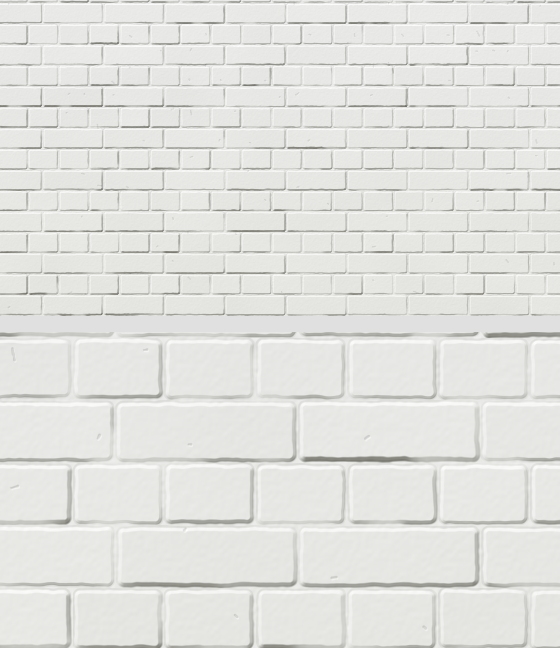
Top: the whole. Bottom: its middle third, enlarged.
Write a WebGL 1 fragment shader that draws this texture.

```glsl
precision highp float;
// White painted brick wall: alternating courses of long and short bricks, lit from the upper left.

uniform vec2 u_resolution;

// Lengths are fractions of the canvas height.
#define COURSE 0.06597
#define COURSE_START 0.001
#define LONG_BRICK 0.1927
#define LONG_START 0.1343
#define SHORT_START 0.0891
#define HALF_JOINT 0.0034
#define CORNER 0.0055
#define WOBBLE 0.0017
#define GRAIN 0.032
#define PAINT vec3(0.902, 0.902, 0.892)
#define SHADE_TINT vec3(0.97, 0.985, 1.03)
#define SHADOW_DIR vec2(0.5, -0.866)

float hash(vec2 p) {
  vec3 q = fract(p.xyx * 0.1031);
  q += dot(q, q.yzx + 33.33);
  return fract((q.x + q.y) * q.z);
}

float noise(vec2 p) {
  vec2 i = floor(p), f = fract(p);
  f *= f * (3.0 - 2.0 * f);
  return mix(mix(hash(i), hash(i + vec2(1.0, 0.0)), f.x),
             mix(hash(i + vec2(0.0, 1.0)), hash(i + vec2(1.0, 1.0)), f.x), f.y);
}

float roundBox(vec2 p, vec2 halfSize, float radius) {
  vec2 q = abs(p) - halfSize + radius;
  return length(max(q, 0.0)) + min(max(q.x, q.y), 0.0) - radius;
}

// Soft line around distance zero
float ridge(float d, float width) {
  return 1.0 - smoothstep(0.35 * width, width, abs(d));
}

// Rough plaster height
float plaster(vec2 p) {
  return 0.6 * noise(p * 210.0) + 0.4 * noise(p * 95.0 + 17.0);
}

// Sparse short nicks, one candidate per square cell
float nicks(vec2 p, float pixel) {
  const float cell = 0.048;
  vec2 id = floor(p / cell);
  float angle = 6.2832 * hash(id + 31.0);
  vec2 axis = vec2(cos(angle), sin(angle));
  vec2 center = (0.35 + 0.3 * vec2(hash(id + 5.0), hash(id + 11.0))) * cell;
  vec2 q = p - id * cell - center;
  float reach = mix(0.001, 0.009, pow(hash(id + 23.0), 3.0));
  float along = dot(q, axis);
  float d = length(q - axis * clamp(along, -reach, reach));
  d += 0.0012 * (noise(p * 300.0) - 0.5);
  return step(0.9, hash(id + 71.0)) * (1.0 - smoothstep(0.0004, 0.0011 + pixel, d));
}

void main() {
  float pixel = 1.0 / u_resolution.y;
  vec2 p = gl_FragCoord.xy * pixel;

  // Brick cell: even courses are long, odd courses are short
  float row = floor((p.y - COURSE_START) / COURSE);
  float isShort = mod(row, 2.0);
  vec2 cell = vec2(LONG_BRICK * mix(1.0, 0.5, isShort), COURSE);
  vec2 start = vec2(mix(LONG_START, SHORT_START, isShort), COURSE_START);
  vec2 id = vec2(floor((p.x - start.x) / cell.x), row);
  vec2 seed = id + vec2(40.0, 60.0);
  vec2 q = p - start - (id + 0.5) * cell;

  // Uneven brick outline
  q += 0.0012 * (vec2(hash(seed + 3.0), hash(seed + 7.0)) - 0.5);
  vec2 halfSize = 0.5 * cell - HALF_JOINT;
  float rough = noise(p * 65.0) + 0.5 * noise(p * 170.0) - 0.75;
  float d = roundBox(q, halfSize, CORNER) + WOBBLE * rough;

  // Slope of the outline along the shadow direction
  vec2 stepDir = 0.0015 * SHADOW_DIR;
  float facing = (roundBox(q + stepDir, halfSize, CORNER)
                - roundBox(q - stepDir, halfSize, CORNER)) / 0.003;

  // Depth of each brick's shadow, fading where paint fills the joint
  float depth = pow(hash(seed + 19.0), 2.0);
  float filled = mix(0.45, 1.1, smoothstep(0.2, 0.65, noise(p * 24.0 + 9.0)));
  float width = mix(0.0020, 0.0034, depth) + 0.4 * pixel;
  float shadow = ridge(d, width) * max(facing, 0.0) * filled * mix(0.20, 0.40, depth);
  float contact = 0.045 * ridge(d - 0.0018, 0.0016 + 0.4 * pixel) * filled;
  float highlight = 0.075 * ridge(d + 0.0008, 0.0024 + 0.4 * pixel) * max(-facing, 0.0);

  // Grain lit as relief, rougher in the joints
  float joint = smoothstep(-0.001, 0.0015, d);
  float relief = plaster(p + 0.0012 * SHADOW_DIR) - plaster(p - 0.0012 * SHADOW_DIR);
  float tone = GRAIN * relief * (1.0 + 0.9 * joint);

  // Brick tone, broad unevenness and brighter light near the top
  tone += 0.012 * (hash(seed + 43.0) - 0.5) + 0.012 * (noise(p * 7.0) - 0.5);
  tone += 0.016 * (p.y - 0.45) + 0.012 * joint;
  tone += highlight - contact - shadow;
  tone -= 0.11 * nicks(p, pixel) - 0.05 * nicks(p - 0.0016 * SHADOW_DIR, pixel);

  // Lower part of the wall is slightly warmer
  vec3 color = PAINT + tone * mix(vec3(1.0), SHADE_TINT, step(0.0, tone));
  color.b += 0.008 * (p.y - 0.5) - 0.05 * shadow;
  gl_FragColor = vec4(clamp(color, 0.0, 1.0), 1.0);
}
```
